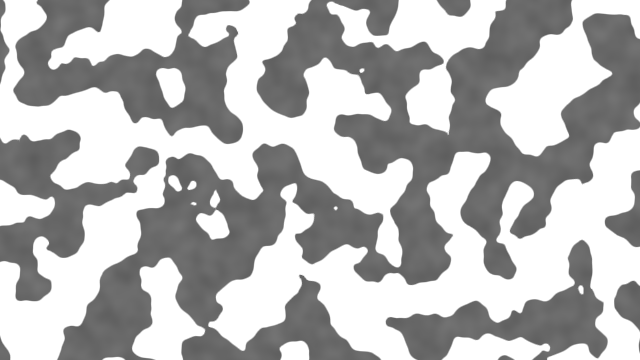
A Shadertoy shader for this texture:

```glsl
// Irregular grey islands with a faint mottle on a white ground.

// Integer hash giving one unit gradient per lattice point
vec2 latticeGradient(vec2 cell) {
    uvec2 q = uvec2(ivec2(cell)) * uvec2(1597334673u, 381201580u);
    uint h = (q.x ^ q.y) * 1597334673u;
    h = (h ^ (h >> 15)) * 2246822519u;
    h ^= h >> 13;
    float angle = 6.28319 * float(h & 65535u) / 65536.0;
    return vec2(cos(angle), sin(angle));
}

float gradientNoise(vec2 p) {
    vec2 cell = floor(p);
    vec2 f = p - cell;
    vec2 u = f * f * f * (f * (f * 6.0 - 15.0) + 10.0);
    vec2 right = vec2(1.0, 0.0);
    vec2 up = vec2(0.0, 1.0);
    float a = dot(latticeGradient(cell), f);
    float b = dot(latticeGradient(cell + right), f - right);
    float c = dot(latticeGradient(cell + up), f - up);
    float d = dot(latticeGradient(cell + 1.0), f - 1.0);
    return mix(mix(a, b, u.x), mix(c, d, u.x), u.y);
}

// Rotated octaves; the low gain keeps the outlines mostly smooth
float islandHeight(vec2 p) {
    mat2 turn = mat2(0.8, 0.6, -0.6, 0.8);
    float height = 0.0;
    float amplitude = 1.0;
    for (int octave = 0; octave < 3; octave++) {
        p = turn * p + vec2(17.3, 9.7);
        height += amplitude * gradientNoise(p);
        p *= 2.03;
        amplitude *= 0.32;
    }
    return height;
}

void mainImage(out vec4 fragColor, in vec2 fragCoord) {
    vec2 uv = fragCoord / iResolution.y;

    // Crisp island mask, smoothed across about one pixel
    float height = islandHeight(uv * 6.8);
    float edge = max(0.75 * fwidth(height), 0.001);
    float island = smoothstep(-edge, edge, height);

    // Soft low-contrast patches inside the islands
    float mottle = gradientNoise(uv * 15.0 + 41.0)
                 + 0.5 * gradientNoise(uv.yx * 27.0 + 73.0);
    float grey = 0.412 + 0.06 * mottle;

    fragColor = vec4(vec3(mix(1.0, grey, island)), 1.0);
}
```
